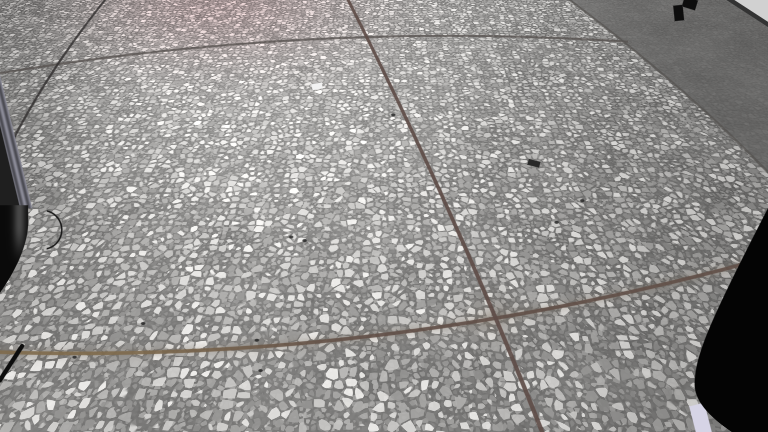
Reproduce this texture procedurally as a WebGL 1 fragment shader.

```glsl
precision highp float;
// Speckled terrazzo floor seen at an angle, split by thin curved metal strips.
// Stone chips are two layers of Voronoi cells on a perspective plane; strips
// are quadratic curves, and dark furniture shapes frame the left and right.

uniform vec2 u_resolution;

float pixel; // antialiasing half width in canvas heights

vec2 hash2(vec2 p) {
    vec2 q = vec2(dot(p, vec2(127.1, 311.7)), dot(p, vec2(269.5, 183.3)));
    return fract(sin(q) * 43758.545);
}

float gradientDot(vec2 cell, vec2 offset) {
    return dot(hash2(cell) * 2.0 - 1.0, offset);
}

float gradientNoise(vec2 p) {
    vec2 i = floor(p), f = fract(p);
    vec2 s = f * f * (3.0 - 2.0 * f);
    vec2 e = vec2(1.0, 0.0);
    return mix(mix(gradientDot(i, f), gradientDot(i + e, f - e), s.x),
               mix(gradientDot(i + e.yx, f - e.yx), gradientDot(i + 1.0, f - 1.0), s.x), s.y);
}

float fill(float d) { return 1.0 - smoothstep(-pixel, pixel, d); }

float strip(float d, float halfWidth) { return fill(abs(d) - halfWidth); }

float segment(vec2 p, vec2 a, vec2 b) {
    vec2 ab = b - a;
    return length(p - a - ab * clamp(dot(p - a, ab) / dot(ab, ab), 0.0, 1.0));
}

float box(vec2 p, vec2 halfSize, float angle) {
    float c = cos(angle), s = sin(angle);
    vec2 d = abs(vec2(c * p.x + s * p.y, c * p.y - s * p.x)) - halfSize;
    return max(d.x, d.y);
}

// x: chip coverage, y: random tone of the chip
vec2 chips(vec2 p, float blur) {
    vec2 cell = floor(p), tone = vec2(0.0);
    float nearest = 9.0, second = 9.0;
    for (int j = -1; j <= 1; j++) {
        for (int i = -1; i <= 1; i++) {
            vec2 c = cell + vec2(float(i), float(j));
            vec2 r = hash2(c);
            float d = length(c + 0.1 + 0.8 * r - p);
            if (d < nearest) {
                second = nearest;
                nearest = d;
                tone = hash2(c + 37.0);
            } else {
                second = min(second, d);
            }
        }
    }
    float gap = mix(0.1, 0.6, tone.x);
    return vec2(smoothstep(gap - blur, gap + blur, second - nearest), tone.y);
}

void main() {
    vec2 p = gl_FragCoord.xy / u_resolution.y;
    p.x *= 1.7778 * u_resolution.y / u_resolution.x;
    pixel = 0.75 / u_resolution.y;
    float t = 1.0 - p.y;

    // Perspective plane and cement
    float depth = 1.7 - p.y;
    vec2 ground = vec2(p.x - 0.9, 1.7) / depth;
    float cloud = gradientNoise(ground * 7.0) + 0.5 * gradientNoise(ground * 19.0);
    float grain = gradientNoise(ground * 170.0);
    float base = 0.46 + 0.06 * cloud + 0.07 * grain;

    // Stone chips, large over small
    float blur = 1.7 / (depth * depth * u_resolution.y);
    vec2 small = chips(ground * 112.0 + 9.0, min(112.0 * blur, 0.4));
    vec2 large = chips(ground * 64.0, min(64.0 * blur, 0.38));
    float shade = mix(base, mix(0.48, 0.76, small.y), small.x * 0.7);
    shade = mix(shade, mix(0.56, 0.95, large.y), large.x * 0.9);

    // Plain floor beyond the right strip
    float rightEdge = (p.x - 1.319 - 1.33 * t + 0.45 * t * t) * 0.64;
    shade = mix(shade, 0.44 + 0.05 * cloud + 0.05 * grain, 0.88 * fill(-rightEdge));

    // Overhead glow and dim corners
    vec2 glow = (p - vec2(0.62, 0.8)) / vec2(0.5, 0.4);
    shade += 0.10 * exp(-dot(glow, glow));
    shade *= 1.03 - 0.16 * smoothstep(0.9, 1.8, p.x) - 0.2 * smoothstep(0.35, 0.0, p.x) * p.y;
    vec3 color = shade * vec3(1.005, 1.0, 0.99);
    vec2 blush = (p - vec2(0.5, 1.0)) / vec2(0.3, 0.13);
    color *= 1.0 - vec3(0.04, 0.13, 0.12) * exp(-dot(blush, blush));

    // Metal strips
    float farStrip = p.y - 0.917 + 0.08 * (p.x - 1.04) * (p.x - 1.04);
    float leftStrip = (p.x - 0.243 + 0.8 * t - 0.44 * t * t) * 0.82;
    float nearStrip = p.y - 0.182 - 0.087 * (p.x - 0.18) * (p.x - 0.18);
    float mainStrip = (p.x - 1.255 + 0.449 * p.y - 0.055 * p.y * t) * 0.91;
    color = mix(color, vec3(0.34, 0.32, 0.31), 0.8 * strip(farStrip, 0.0025) * fill(p.x - 1.454));
    color = mix(color, vec3(0.2, 0.19, 0.19), 0.85 * strip(leftStrip, 0.0025));
    color = mix(color, vec3(0.33, 0.32, 0.31), 0.75 * strip(rightEdge, 0.0025));
    float stain = exp(-abs(nearStrip) * 110.0) + exp(-length(p - vec2(1.139, 0.264)) * 35.0);
    color = mix(color, vec3(0.47, 0.42, 0.36), 0.4 * min(stain, 1.0));
    vec3 brass = mix(vec3(0.5, 0.42, 0.3), vec3(0.38, 0.31, 0.28), smoothstep(0.2, 0.9, p.x));
    color = mix(color, brass, 0.9 * strip(nearStrip, 0.0042));
    color = mix(color, vec3(0.37, 0.3, 0.28), 0.92 * strip(mainStrip, 0.0035 + 0.0015 * t));

    // Litter: pale scrap, dark scrap and scattered specks
    color = mix(color, vec3(0.95), fill(box(p - vec2(0.734, 0.8), vec2(0.012, 0.007), 0.2)));
    color = mix(color, vec3(0.16), fill(box(p - vec2(1.236, 0.622), vec2(0.014, 0.007), -0.25)));
    for (int i = 0; i < 9; i++) {
        vec2 spot = vec2(0.15, 0.1) + vec2(1.45, 0.72) * hash2(vec2(float(i), 4.0));
        color = mix(color, vec3(0.15), 0.85 * fill(length((p - spot) * vec2(0.8, 1.2)) - 0.004));
    }

    // Loose cable and dark splinter on the left
    float cable = strip(length(p - vec2(0.098, 0.468)) - 0.045, 0.0018) * fill(0.108 - p.x);
    color = mix(color, vec3(0.1), cable);
    color = mix(color, vec3(0.05), fill(segment(p, vec2(0.051, 0.199), vec2(0.0, 0.12)) - 0.005));

    // Metal post and its caster
    float across = 0.074 - (p.y - 0.521) * 0.243 - p.x;
    float ridge = 0.5 + 0.5 * cos(across * 420.0);
    vec3 metal = mix(vec3(0.3, 0.3, 0.33), vec3(0.54, 0.54, 0.59), ridge);
    metal = mix(metal, vec3(0.12), smoothstep(0.026, 0.03, across));
    color = mix(color, metal, fill(max(-across, 0.518 - p.y)));
    float caster = max(p.y - 0.525, p.x - 0.065 + 1.5 * pow(max(0.48 - p.y, 0.0), 1.7));
    float sheen = exp(-pow((p.x - 0.045) * 70.0, 2.0)) * smoothstep(0.38, 0.48, p.y);
    color = mix(color, vec3(0.04 + 0.24 * sheen), fill(caster));

    // Distant wheels and pale corner at the upper right
    float wheel = min(box(p - vec2(1.571, 0.97), vec2(0.011, 0.018), 0.1),
                      box(p - vec2(1.597, 0.992), vec2(0.016, 0.012), -0.3));
    color = mix(color, vec3(0.05), fill(wheel));
    float corner = (1.0 - p.y) - (p.x - 1.7) * 0.65;
    color = mix(color, vec3(0.2), fill(corner - 0.012));
    color = mix(color, vec3(0.82), fill(corner));

    // Dark draped form with a pale tip at the lower right
    color = mix(color, vec3(0.84, 0.83, 0.9), fill(box(p - vec2(1.624, 0.02), vec2(0.018, 0.045), 0.25)));
    float rise = p.y - 0.11, under = max(-rise, 0.0);
    float drape = 1.608 + 0.53 * (sqrt(rise * rise + 0.01) - 0.1) + 5.0 * under * under;
    color = mix(color, vec3(0.015), fill((drape - p.x) * 0.88));

    gl_FragColor = vec4(clamp(color, 0.0, 1.0), 1.0);
}
```
